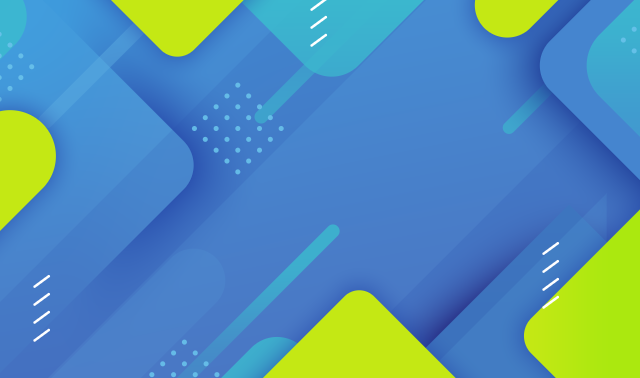
Give the GLSL for this background, as a Shadertoy shader.

```glsl
// Abstract diagonal background: blue gradient with translucent bands, rounded
// lime, teal and blue corners with soft shadows, capsules, dot grids and dashes.
// Every shape is a distance function, painted from back to front.

#define GRID 453.0        // canvas height in layout units, measured from the top
#define DOT_STEP 18.38    // spacing of the dots along the diagonals
#define DOT_RADIUS 3.0
#define DASH_STEP 21.5
#define LIME vec3(0.77, 0.91, 0.08)
#define GREEN vec3(0.67, 0.91, 0.06)
#define TEAL vec3(0.23, 0.73, 0.81)
#define SKY vec3(0.27, 0.56, 0.83)
#define DUSK vec3(0.285, 0.45, 0.76)
#define PALE vec3(0.36, 0.68, 0.88)
#define SHADE vec3(0.15, 0.29, 0.67)
#define NIGHT vec3(0.16, 0.20, 0.54)

const vec2 UP = vec2(0.0, -1.0), DOWN = vec2(0.0, 1.0);
const vec2 LEFT = vec2(-1.0, 0.0), RIGHT = vec2(1.0, 0.0);

// Endless right-angled corner with a rounded tip, opening toward dir
float wedge(vec2 p, vec2 tip, vec2 dir, float radius) {
    vec2 q = p - tip;
    float along = dot(q, dir);
    float across = dot(q, vec2(-dir.y, dir.x));
    vec2 e = vec2(across - along, -across - along) * 0.70711 + radius;
    return min(max(e.x, e.y), 0.0) + length(max(e, 0.0)) - radius;
}

float capsule(vec2 p, vec2 a, vec2 b, float radius) {
    vec2 ab = b - a;
    float t = clamp(dot(p - a, ab) / dot(ab, ab), 0.0, 1.0);
    return length(p - a - ab * t) - radius;
}

// Five by five dots on a grid turned by 45 degrees
float dots(vec2 p, vec2 center) {
    vec2 q = p - center;
    q = vec2(q.x + q.y, q.y - q.x) * 0.70711;
    vec2 cell = clamp(floor(q / DOT_STEP + 0.5), -2.0, 2.0);
    return length(q - cell * DOT_STEP) - DOT_RADIUS;
}

// Column of four slanted dashes below the first one
float dashes(vec2 p, vec2 first) {
    float d = 1e5;
    for (int i = 0; i < 4; i++) {
        vec2 a = first + vec2(0.0, float(i) * DASH_STEP);
        d = min(d, capsule(p, a, a + vec2(17.0, -12.5), 1.5));
    }
    return d;
}

float cover(float d) {
    return clamp(0.5 - d * iResolution.y / GRID, 0.0, 1.0);
}

void paint(inout vec3 col, float d, vec3 color, float alpha) {
    col = mix(col, color, cover(d) * alpha);
}

void shadow(inout vec3 col, float d, float width, vec3 color, float alpha) {
    float f = 1.0 - clamp(d / width, 0.0, 1.0);
    col = mix(col, color, f * f * alpha);
}

void mainImage(out vec4 fragColor, in vec2 fragCoord) {
    vec2 p = fragCoord * GRID / iResolution.y;
    p.y = GRID - p.y;
    float diag = (p.x + p.y) * 0.70711;

    // Background gradient with a bright upper left corner
    vec3 col = mix(SKY, DUSK, smoothstep(-0.1, 1.1, (p.y + 0.2 * p.x) / 540.0));
    col = mix(col, vec3(0.23, 0.63, 0.88), 0.75 * exp(-dot(p, p) / 32000.0));

    // Large left square and its shadow, fading out toward the left
    float square = wedge(p, vec2(249.0, 198.0), LEFT, 41.0);
    float fade = smoothstep(70.0, 215.0, p.x);
    shadow(col, square, 85.0, SHADE, 0.8 * fade * (1.0 - cover(square)));
    paint(col, square, PALE, 0.1 + 0.17 * fade);

    // Translucent diagonal bands
    paint(col, max(256.0 - diag, diag - 361.0), SHADE, 0.13);
    paint(col, 361.0 - diag, PALE, 0.05);
    paint(col, 595.0 - diag, SHADE, 0.16);
    paint(col, capsule(p, vec2(232.0, 336.0), vec2(32.0, 536.0), 38.0), PALE, 0.13);
    paint(col, capsule(p, vec2(170.0, 30.0), vec2(55.0, 145.0), 9.0), PALE, 0.45);

    // Teal corners and bars
    paint(col, wedge(p, vec2(397.5, 110.5), UP, 45.0), TEAL, 0.95 - 0.0025 * p.y);
    paint(col, capsule(p, vec2(-15.0, 20.0), vec2(-115.0, 120.0), 47.0), TEAL, 0.85);
    paint(col, wedge(p, vec2(332.0, 386.0), DOWN, 43.0), TEAL, 0.8);
    paint(col, capsule(p, vec2(399.0, 277.0), vec2(199.0, 477.0), 8.0), TEAL,
          mix(0.82, 0.25, smoothstep(300.0, 453.0, p.y)));
    paint(col, capsule(p, vec2(313.0, 140.0), vec2(463.0, -10.0), 8.0), TEAL,
          mix(0.2, 0.6, smoothstep(0.0, 140.0, p.y)));
    paint(col, capsule(p, vec2(610.0, 153.0), vec2(710.0, 53.0), 7.5), TEAL, 0.65);

    // Blue square on the lower right
    float lower = wedge(p, vec2(682.0, 245.0), DOWN, 1.0);
    shadow(col, lower, 62.0, NIGHT, 0.95 * smoothstep(225.0, 400.0, p.y));
    paint(col, lower, vec3(0.24, 0.46, 0.75), 0.95);
    paint(col, max(678.0 - diag, p.x - 727.0), PALE, 0.17);

    // Nested corners on the upper right
    float upper = wedge(p, vec2(629.5, 78.5), RIGHT, 42.0);
    shadow(col, upper, 75.0, SHADE * 0.92, 0.85);
    paint(col, upper, vec3(0.27, 0.52, 0.81), 1.0);
    float inner = wedge(p, vec2(681.5, 78.5), RIGHT, 52.0);
    paint(col, inner, TEAL, mix(0.9, 0.4, smoothstep(0.0, 165.0, p.y)));

    // Dot grids
    float dotField = min(dots(p, vec2(285.0, 154.0)), dots(p, vec2(-14.0, 80.0)));
    dotField = min(dotField, dots(p, vec2(799.0, 48.0)));
    dotField = min(dotField, dots(p, vec2(221.0, 462.0)));
    paint(col, dotField, vec3(0.41, 0.76, 0.92), 0.9);

    // Lime shapes with soft shadows
    float lime = min(wedge(p, vec2(212.5, 79.5), UP, 28.0), wedge(p, vec2(430.5, 337.5), DOWN, 25.0));
    lime = min(lime, capsule(p, vec2(12.0, 187.0), vec2(-138.0, 337.0), 55.0));
    lime = min(lime, capsule(p, vec2(608.0, 6.0), vec2(708.0, -94.0), 39.0));
    float green = wedge(p, vec2(615.5, 402.5), RIGHT, 30.0);
    shadow(col, min(lime, green), 32.0, SHADE, 0.42);
    paint(col, lime, LIME, 1.0);
    paint(col, green, mix(LIME, GREEN, smoothstep(620.0, 740.0, p.x)), 1.0);

    // White dashes
    float marks = min(dashes(p, vec2(41.5, 343.5)), dashes(p, vec2(651.5, 304.0)));
    marks = min(marks, dashes(p, vec2(373.5, -10.0)));
    paint(col, marks, vec3(1.0), 1.0);

    fragColor = vec4(col, 1.0);
}
```
